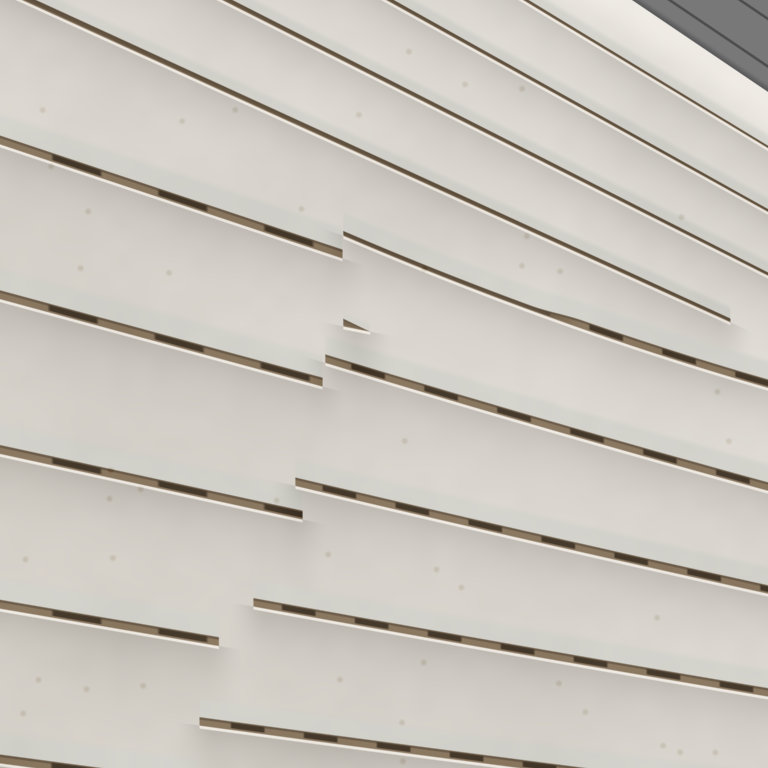
Write a WebGL 2 fragment shader that draws this texture.

```glsl
#version 300 es
precision highp float;
// Pale lapped siding seen at an angle: three fans of sloping courses meet at a
// staggered joint. Each course adds a lip, a vented slot, a bright edge and a
// soft shadow below it; a grey soffit cuts the top right corner.

#define UPPER_COUNT 4
#define SIDE_COUNT 5
#define SLOT_HEIGHT 0.0115
#define LIP_HEIGHT 0.027
#define EDGE_HEIGHT 0.0038
#define SHADOW_DEPTH 0.115
#define SHADOW_REACH 0.042
#define LEFT_PERIOD 0.138
#define RIGHT_PERIOD 0.095
#define WEAR 0.022

uniform vec2 u_resolution;
out vec4 fragColor;

const vec3 PANEL_LOW = vec3(0.835, 0.815, 0.785);
const vec3 PANEL_HIGH = vec3(0.885, 0.870, 0.845);
const vec3 LIP = vec3(0.815, 0.815, 0.790);
const vec3 EDGE = vec3(0.930, 0.910, 0.880);
const vec3 SLOT_TAN = vec3(0.540, 0.465, 0.375);
const vec3 SLOT_DARK = vec3(0.265, 0.220, 0.165);
const vec3 SOFFIT = vec3(0.470, 0.470, 0.475);

float hash(vec2 p) {
  vec3 q = fract(vec3(p.xyx) * 0.1031);
  q += dot(q, q.yzx + 33.33);
  return fract((q.x + q.y) * q.z);
}

float noise(vec2 p) {
  vec2 i = floor(p), f = fract(p);
  f = f * f * (3.0 - 2.0 * f);
  return mix(mix(hash(i), hash(i + vec2(1, 0)), f.x),
             mix(hash(i + vec2(0, 1)), hash(i + vec2(1, 1)), f.x), f.y);
}

// Smooth step up at edge a, never sharper than one pixel.
float rise(float a, float v) {
  float w = max(0.0013, 0.75 / u_resolution.y);
  return smoothstep(a - w, a + w, v);
}

float band(float a, float b, float v) { return rise(a, v) * (1.0 - rise(b, v)); }

// d: distance below the slot; span: horizontal limits; vent: dash coverage.
void course(inout vec3 color, float d, float x, vec2 span, float slot, float lip, float vent) {
  float along = band(span.x, span.y, x);
  float softAlong = smoothstep(span.x - 0.035, span.x + 0.02, x)
                  * (1.0 - smoothstep(span.y - 0.02, span.y + 0.035, x));
  color -= SHADOW_DEPTH * exp(-max(d, 0.0) / SHADOW_REACH) * rise(0.0, d) * softAlong;
  float lipMask = smoothstep(-slot - lip - 0.006, -slot - lip + 0.004, d) * (1.0 - rise(0.0, d));
  color = mix(color, LIP, 0.8 * lipMask * along);
  color = mix(color, EDGE, band(-0.001, EDGE_HEIGHT, d) * along);
  vec3 gap = mix(SLOT_TAN, SLOT_DARK, 0.45 * (1.0 - rise(-slot * 0.72, d)));
  gap = mix(gap, SLOT_DARK, vent * band(-slot * 0.85, -slot * 0.2, d));
  color = mix(color, gap, band(-slot, 0.0, d) * along);
}

float dashes(float x, float period, float seed) {
  float t = fract(x / period + 0.12 * hash(vec2(seed, 7.0)));
  return smoothstep(0.0, 0.04, t) * (1.0 - smoothstep(0.46, 0.5, t));
}

void main() {
  vec2 uv = gl_FragCoord.xy / u_resolution;
  float x = uv.x, y = 1.0 - uv.y;
  vec3 color = mix(PANEL_LOW, PANEL_HIGH, smoothstep(-0.7, 0.7, x - y));

  // Upper fan: thin, steep courses.
  for (int i = 0; i < UPPER_COUNT; i++) {
    float n = float(i);
    float line = -0.013 - 0.133 * n + (0.455 + 0.05 * n) * x;
    float stop = i == 0 ? 0.951 : 1.1;
    float slot = mix(0.0085, 0.0048, x) - 0.0005 * n;
    course(color, y - line, x, vec2(-0.1, stop), slot, 0.013, 0.55);
  }

  // Left and right fans: wide courses with vent dashes.
  for (int i = 0; i < SIDE_COUNT; i++) {
    float n = float(i);
    float slope = 0.333 - 0.066 * n + 0.004 * n * n;
    float stop = 0.446 - 0.026 * n - 0.083 * step(2.5, n);
    float vent = dashes(x - 0.075, LEFT_PERIOD, n);
    course(color, y - 0.188 - 0.2015 * n - slope * x, x, vec2(-0.1, stop),
           SLOT_HEIGHT, LIP_HEIGHT, vent);

    float start = 0.447 - 0.0156 * n - 0.0078 * n * n;
    slope = 0.358 - 0.073 * n + 0.004 * n * n;
    float sag = 0.13 * max(x - start, 0.0) * (1.0 - x) / (1.0 + 4.0 * n);
    float line = 0.505 + 0.134 * n + slope * (x - 1.0) + sag;
    float open = i == 0 ? smoothstep(0.69, 0.76, x) : 1.0;
    vent = mix(0.6, dashes(x - start - 0.04, RIGHT_PERIOD, n + 9.0), open);
    course(color, y - line, x, vec2(start, 1.1),
           SLOT_HEIGHT * mix(0.55, 0.95, open), LIP_HEIGHT * 0.85, vent);
  }

  // Short tapering gap beside the joint.
  float taper = clamp(1.0 - (x - 0.447) / 0.035, 0.0, 1.0);
  course(color, y - 0.425 - 0.2 * (x - 0.447), x, vec2(0.447, 0.482), 0.01 * taper, 0.008, 0.3);

  // Weathering: broad stains, fine grain and sparse specks.
  color += WEAR * (noise(uv * 7.0) + 0.5 * noise(uv * 38.0) - 0.75);
  vec2 cell = floor(uv * 24.0);
  vec2 center = 0.2 + 0.6 * vec2(hash(cell + 3.0), hash(cell + 17.0));
  float speck = 1.0 - smoothstep(0.03, 0.14, length(fract(uv * 24.0) - center));
  color -= vec3(0.06, 0.07, 0.09) * speck * step(0.92, hash(cell));

  // Soffit with narrow parallel seams.
  float depth = 0.676 * (x - 0.823) - y;
  color += 0.05 * smoothstep(-0.08, -0.01, depth);
  float seam = abs(mod(depth - 0.002, 0.062) - 0.031);
  vec3 soffit = SOFFIT - 0.17 * (1.0 - rise(0.002, seam));
  soffit -= 0.12 * (1.0 - smoothstep(0.0, 0.012, depth));
  color = mix(color, soffit, rise(0.0, depth));

  fragColor = vec4(clamp(color, 0.0, 1.0), 1.0);
}
```
